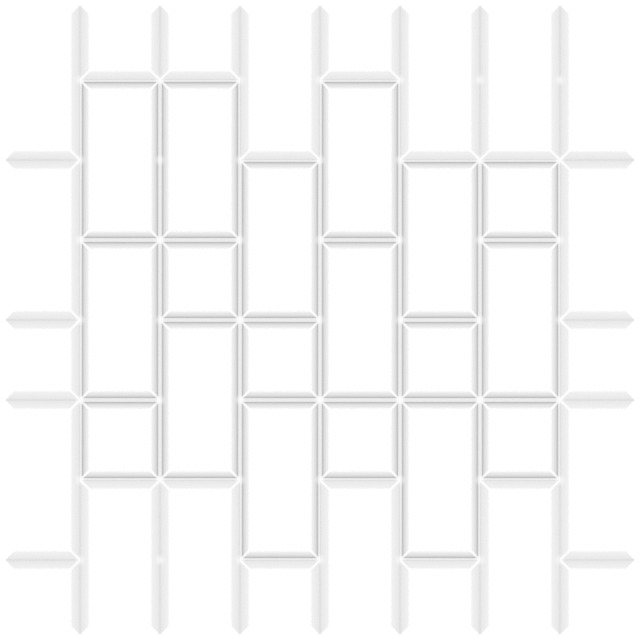
Write a Shadertoy shader that draws this pattern.

```glsl
// White bevelled tiles, one and two cells tall, on an 8 by 8 cell grid.
// A bit mask per column stores its horizontal cuts; each pixel finds its tile,
// then shades groove, outline and mitred bevel from the edge distances.

const float CELLS = 8.0;
const float BEVEL_WIDTH = 0.108;   // all widths are in cells
const float GROOVE_HALF = 0.031;
const float LINE_SOFTNESS = 0.012;
const float MITRE_WIDTH = 0.035;
const float RIM_GAP = 0.05;

// Bit j set: the column is cut at height j, counted from the bottom.
const int CUTS[8] = int[8](347, 429, 437, 347, 429, 347, 365, 347);

float hash(vec2 p) {
    vec3 q = fract(vec3(p.xyx) * 0.1031);
    q += dot(q, q.yzx + 33.33);
    return fract((q.x + q.y) * q.z);
}

float minSide(vec4 v) {
    return min(min(v.x, v.y), min(v.z, v.w));
}

float gaussian(float x, float width) {
    return exp(-x * x / (width * width));
}

// Tile bounds as (left, bottom, right, top)
vec4 findTile(vec2 p) {
    ivec2 cell = clamp(ivec2(floor(p)), ivec2(0), ivec2(7));
    int mask = CUTS[cell.x];
    int bottom = cell.y;
    int top = cell.y + 1;
    for (int i = 0; i < 8; i++) {
        if (((mask >> bottom) & 1) == 0) bottom--;
        if (((mask >> top) & 1) == 0) top++;
    }
    return vec4(cell.x, bottom, cell.x + 1, top);
}

// Depth inside a box with rounded corners
float roundedDepth(vec2 p, vec4 box, float radius) {
    vec2 q = abs(p - 0.5 * (box.xy + box.zw)) - 0.5 * (box.zw - box.xy) + radius;
    return radius - length(max(q, 0.0)) - min(max(q.x, q.y), 0.0);
}

// Bevel darkness, falling from the edge to a soft inner limit
float bevelInk(float d, float start, float dark, float pale, float blur) {
    float slope = mix(dark, pale, clamp((d - start) / (BEVEL_WIDTH - start), 0.0, 1.0));
    return slope * (1.0 - smoothstep(BEVEL_WIDTH - blur, BEVEL_WIDTH + blur, d));
}

float tileInk(vec2 p, float pixel) {
    vec4 tile = findTile(p);
    vec4 sides = vec4(p - tile.xy, tile.zw - p);

    // Sides on the canvas rim carry no seam
    vec4 rim = step(vec4(tile.xy, CELLS - tile.zw), vec4(0.5));
    vec4 seams = sides + rim * CELLS;
    float d = minSide(seams);
    float rimDistance = minSide(sides + (1.0 - rim) * CELLS) - RIM_GAP;
    bool isOpen = dot(rim, vec4(1.0)) > 0.5;

    // Diagonal joints and pointed seam ends
    vec2 nearest = min(seams.xy, seams.zw);
    float joint = min(abs(nearest.x - nearest.y), rimDistance - d);
    float mitre = smoothstep(0.0, MITRE_WIDTH, joint);

    // Grain roughens the inner limit of the bevel
    float grain = hash(floor(p * 96.0)) - 0.5;
    float rough = d + 0.012 * grain;
    float blur = max(0.009, pixel);

    float ink;
    float outline = 0.0;
    if (isOpen) {
        ink = bevelInk(rough, 0.0, 0.095, 0.05, blur);
        ink += 0.03 * gaussian(d, LINE_SOFTNESS);
    } else {
        float bevel = bevelInk(rough, GROOVE_HALF, 0.17, 0.04, blur);
        ink = mix(0.07, bevel, smoothstep(-pixel, pixel, d - GROOVE_HALF));
        float depth = roundedDepth(p, tile, 0.06);
        outline = 0.11 * gaussian(depth - GROOVE_HALF, max(LINE_SOFTNESS, 0.6 * pixel));
    }
    ink *= mitre * (1.0 + 0.2 * grain);
    outline *= mix(0.6, 1.0, mitre);

    // Pale glow at the grid crossings
    float glow = smoothstep(0.0, 0.09, length(p - round(p)));
    return (ink + outline) * mix(0.35, 1.0, glow);
}

void mainImage(out vec4 fragColor, in vec2 fragCoord) {
    float side = min(iResolution.x, iResolution.y);
    vec2 p = fragCoord / iResolution.xy * CELLS;
    float shade = 1.0 - tileInk(p, CELLS / side);
    fragColor = vec4(vec3(shade), 1.0);
}
```
